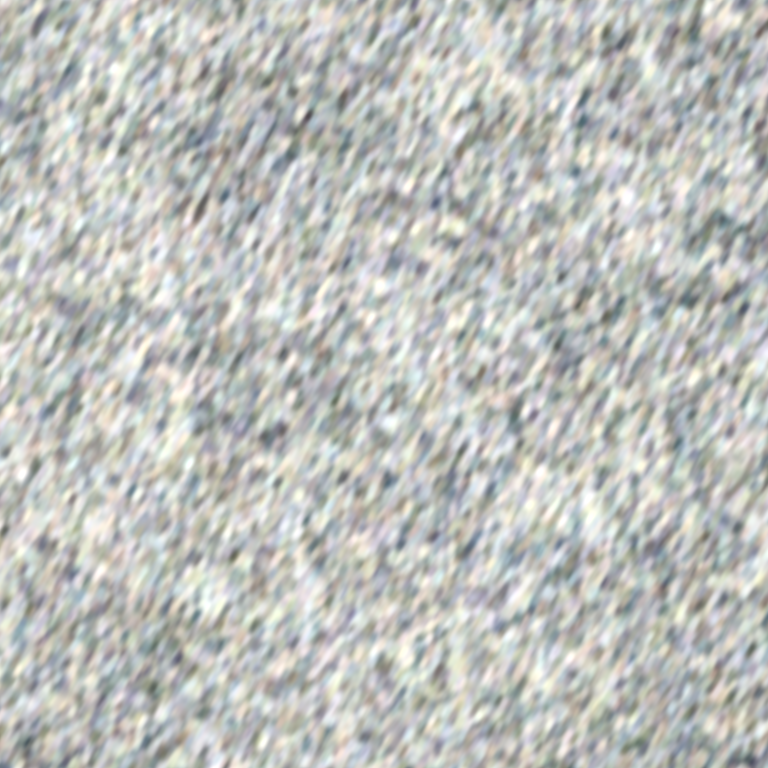
This texture is drawn by a WebGL 1 fragment shader. Its source:

```glsl
precision highp float;
// Pale speckled stone: short slanted grains in grey, cream and slate blue.
// Three layers of stretched, rotated value noise give the grains their light
// and tint; broad soft noise brightens and darkens whole patches.

uniform vec2 u_resolution;

#define BASE_COLOR vec3(0.752, 0.759, 0.744)
#define LIGHT_AXIS vec3(1.04, 1.00, 0.93)
#define WARM_AXIS vec3(0.036, 0.008, -0.056)
#define GREEN_AXIS vec3(-0.028, 0.022, -0.004)
#define GRAIN_ANGLE 1.00
#define ANGLE_SPREAD 0.13
#define GRAIN_DENSITY vec2(45.0, 95.0)
#define GRAIN_CONTRAST 0.222
#define PATCH_DENSITY 7.5
#define PATCH_CONTRAST 0.076
#define SHADOW_BIAS 0.5

// Three independent values in 0..1 for a lattice point
vec3 hash3(vec2 cell) {
  vec3 p = fract(cell.xyx * vec3(0.1031, 0.1030, 0.0973));
  p += dot(p, p.yxz + 33.33);
  return fract((p.xxy + p.yzz) * p.zyx);
}

// Smooth value noise in -1..1, three channels
vec3 noise3(vec2 p) {
  vec2 cell = floor(p);
  vec2 f = p - cell;
  vec2 w = f * f * f * (f * (f * 6.0 - 15.0) + 10.0);
  vec3 low = mix(hash3(cell), hash3(cell + vec2(1.0, 0.0)), w.x);
  vec3 high = mix(hash3(cell + vec2(0.0, 1.0)), hash3(cell + 1.0), w.x);
  return 2.0 * mix(low, high, w.y) - 1.0;
}

// Coordinates along and across a direction
vec2 alongAcross(vec2 p, float angle) {
  vec2 dir = vec2(cos(angle), sin(angle));
  return vec2(dot(p, dir), dot(p, vec2(-dir.y, dir.x)));
}

// Overlapping grain layers, each finer and turned a little differently
vec3 grains(vec2 p) {
  vec3 sum = vec3(0.0);
  float weight = 0.75;
  float scale = 1.0;
  float turn = ANGLE_SPREAD;
  for (int i = 0; i < 3; i++) {
    vec2 q = alongAcross(p, GRAIN_ANGLE + turn) * GRAIN_DENSITY * scale;
    sum += weight * noise3(q + 200.0 + 173.0 * float(i));
    weight *= 0.72;
    scale *= 1.2;
    turn *= -0.9;
  }
  return sum;
}

// Broad uneven brightness
float patches(vec2 p) {
  vec2 q = alongAcross(p, 0.6) * PATCH_DENSITY + 60.0;
  return 0.75 * noise3(q).x + 0.65 * noise3(q * 2.3 + 31.0).y;
}

void main() {
  vec2 uv = gl_FragCoord.xy / min(u_resolution.x, u_resolution.y);
  vec3 grain = grains(uv);
  float light = GRAIN_CONTRAST * grain.x + PATCH_CONTRAST * patches(uv);
  light -= SHADOW_BIAS * light * light;

  vec3 color = BASE_COLOR + LIGHT_AXIS * light;
  color += WARM_AXIS * grain.y + GREEN_AXIS * grain.z;
  gl_FragColor = vec4(clamp(color, 0.0, 1.0), 1.0);
}
```
